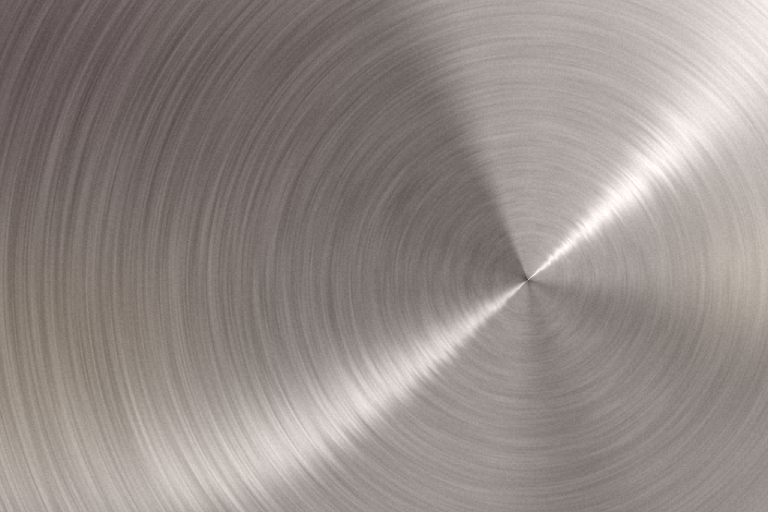
Write a WebGL 1 fragment shader that draws this texture.

```glsl
precision highp float;
// Circular brushed metal with a conical sheen and two bright radial glints.

uniform vec2 u_resolution;

const vec2 HUB = vec2(1.031, 0.453);

float hash(vec2 p) {
  vec3 q = fract(p.xyx * vec3(0.1031, 0.1030, 0.0973));
  q += dot(q, q.yzx + 33.33);
  return fract((q.x + q.y) * q.z);
}

// Value noise over (radius, turn), wrapping around the full turn.
float ringNoise(float radius, float turn, float rings, float arcs, float seed) {
  vec2 p = vec2(radius * rings, turn * arcs);
  // Stagger the arc ends so neighbouring rings do not line up.
  float ring = floor(p.x);
  vec2 value;
  for (int i = 0; i < 2; i++) {
    float id = ring + float(i);
    float along = p.y + arcs * hash(vec2(id, seed + 7.0));
    float cell = floor(along);
    float t = smoothstep(0.0, 1.0, fract(along));
    float a = hash(vec2(id + seed, mod(cell, arcs)));
    float b = hash(vec2(id + seed, mod(cell + 1.0, arcs)));
    if (i == 0) value.x = mix(a, b, t);
    else value.y = mix(a, b, t);
  }
  return mix(value.x, value.y, smoothstep(0.0, 1.0, fract(p.x))) - 0.5;
}

// Move the tone to a new level between two angles in degrees.
float ramp(float tone, float angle, float from, float to, float level) {
  return mix(tone, level, smoothstep(from, to, angle));
}

// Bell with separate widths on its two sides.
float bell(float offset, float below, float above) {
  float x = offset / (offset < 0.0 ? below : above);
  return exp(-x * x);
}

// Broad reflections around the hub.
float coneSheen(float angle, float radius) {
  float blur = 3.0 + 8.0 * radius;
  float tone = 0.47;
  tone = ramp(tone, angle, -178.0, -146.0, 0.58);
  tone = ramp(tone, angle, -142.0, -125.0, 0.585);
  tone = ramp(tone, angle, -102.0, -77.0, 0.50);
  tone = ramp(tone, angle, -75.0, -55.0, 0.54);
  tone = ramp(tone, angle, -48.0, -22.0, 0.495);
  tone = ramp(tone, angle, -20.0, 8.0, 0.62);
  tone = ramp(tone, angle, 10.0, 42.0, 0.70);
  tone = ramp(tone, angle, 48.0, 80.0, 0.645);
  tone = ramp(tone, angle, 82.0, 103.0, 0.62);
  tone = ramp(tone, angle, 108.0 - blur, 115.0 + blur, 0.43);
  tone = ramp(tone, angle, 125.0, 145.0, 0.42);
  return ramp(tone, angle, 150.0, 180.0, 0.47);
}

// Two opposed glints that bend and soften away from the hub.
float glints(float angle, float radius) {
  float bend = radius * radius;
  float upper = bell(angle - 41.0 - 10.0 * bend, 6.0 + 5.0 * radius, 6.0 + 8.0 * radius);
  float lower = bell(angle + 140.0 + 15.0 * bend, 11.0, 6.0);
  upper *= 0.27 * (1.0 - 0.55 * smoothstep(0.28, 0.6, radius));
  lower *= 0.26 * (1.0 - 0.6 * smoothstep(0.45, 1.0, radius));
  return upper + lower;
}

// Fine concentric scratches in three sizes.
float scratches(float radius, float turn) {
  float sum = 0.35 * ringNoise(radius, turn, 55.0, 9.0, 11.0);
  sum += 0.65 * ringNoise(radius, turn, 140.0, 16.0, 37.0);
  return sum + 0.8 * ringNoise(radius, turn, 290.0, 34.0, 71.0);
}

void main() {
  vec2 uv = gl_FragCoord.xy / u_resolution.y;
  vec2 p = uv - HUB + 0.00001;
  float radius = length(p);
  float angle = degrees(atan(p.y, p.x));
  float turn = angle / 360.0 + 0.5;

  // Ring by ring jitter frays the edges of the reflections.
  float jitter = 4.0 * ringNoise(radius, turn, 170.0, 12.0, 93.0);
  float shine = glints(angle + jitter, radius);
  float tone = coneSheen(clamp(angle + 0.5 * jitter, -180.0, 180.0), radius) + shine;

  // Large scale light across the plate.
  float leftGlow = bell(uv.y - 0.33, 0.28, 0.22) * smoothstep(0.65, 0.0, uv.x);
  float rightGlow = bell(uv.y - 0.43, 0.12, 0.16) * smoothstep(1.2, 1.5, uv.x);
  float cornerGlow = smoothstep(0.45, 0.9, length(max(uv - vec2(0.85, 0.4), 0.0)));
  float cornerShade = smoothstep(0.9, 0.0, length(uv - vec2(0.0, 1.0)));
  tone += 0.035 * leftGlow + 0.06 * rightGlow + 0.09 * cornerGlow - 0.06 * cornerShade;
  tone -= 0.16 * exp(-radius * radius / 0.0001);

  // Scratches and grain are strongest on the left and in the glints.
  float relief = 0.055 + 0.045 * smoothstep(1.1, 0.3, uv.x) + 0.16 * shine;
  tone += relief * scratches(radius, turn) * smoothstep(0.0, 0.08, radius);
  tone += 0.035 * (hash(floor(uv * 342.0)) - 0.5);

  vec3 color = vec3(tone) + vec3(0.025, -0.005, -0.02);
  color += vec3(0.018, 0.008, -0.022) * (leftGlow + 0.7 * rightGlow);
  color += vec3(0.008, -0.008, 0.004) * cornerShade;
  gl_FragColor = vec4(clamp(color, 0.0, 1.0), 1.0);
}
```
